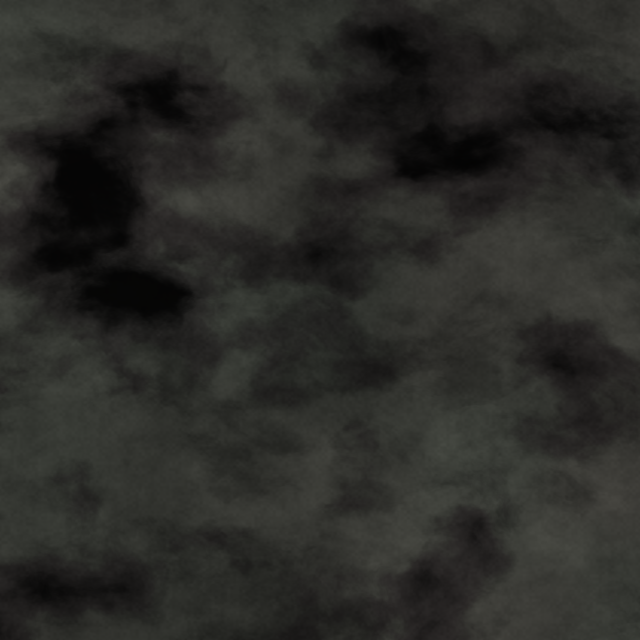
This texture is drawn by a Shadertoy shader. Its source:

```glsl
// Dim storm clouds: soft grey-green billows split by ragged black rifts
#define BASE_LIGHT 0.226
#define BILLOW_CONTRAST 0.16
#define RIFT_WIDTH 0.110
#define RAGGEDNESS 1.7
#define HALO_DEPTH 0.42
#define CORE_DEPTH 0.85
#define WARP 0.24
#define STREAK_DEPTH 0.22
#define MOTTLE 0.13
#define GRAIN 0.030
#define CLOUD_TINT vec3(0.995, 1.015, 0.925)
#define SHADOW_TINT vec3(1.03, 0.98, 0.95)

const int RIFTS = 9;

// Rift segments (start xy, end xy) and their relative strengths
const vec4 riftLine[RIFTS] = vec4[RIFTS](
    vec4(0.22, 0.88, 0.16, 0.69), vec4(0.13, 0.66, 0.20, 0.53),
    vec4(0.28, 0.63, 0.53, 0.61), vec4(0.62, 0.92, 0.73, 0.71),
    vec4(0.72, 0.81, 1.02, 0.80), vec4(0.52, 0.50, 0.57, 0.42),
    vec4(0.92, 0.39, 1.05, 0.39), vec4(-0.05, 0.05, 0.13, 0.06),
    vec4(0.64, 0.01, 0.70, 0.05));
const float riftStrength[RIFTS] = float[RIFTS](
    0.95, 1.25, 0.85, 0.98, 0.95, 0.70, 0.70, 0.70, 0.65);

float hash(vec2 p) {
    return fract(sin(dot(p, vec2(127.1, 311.7))) * 43758.5453);
}

float noise(vec2 p) {
    vec2 cell = floor(p), f = fract(p);
    f = f * f * f * (f * (f * 6.0 - 15.0) + 10.0);
    return mix(mix(hash(cell), hash(cell + vec2(1, 0)), f.x),
               mix(hash(cell + vec2(0, 1)), hash(cell + vec2(1, 1)), f.x), f.y);
}

// Fractal noise, turned a little at each octave to hide the lattice
float fbm(vec2 p) {
    float sum = 0.0, amp = 0.5;
    for (int i = 0; i < 6; i++) {
        sum += amp * noise(p);
        p = mat2(0.96, 0.28, -0.28, 0.96) * p * 2.03 + 17.3;
        amp *= 0.54;
    }
    return sum / 1.06;
}

float segmentDistance(vec2 p, vec2 a, vec2 b) {
    vec2 ab = b - a;
    return length(p - a - ab * clamp(dot(p - a, ab) / dot(ab, ab), 0.0, 1.0));
}

// Broad closeness to the nearest rift, strongest along its line
float riftField(vec2 p) {
    float field = 0.0;
    for (int i = 0; i < RIFTS; i++) {
        float s = riftStrength[i];
        float d = segmentDistance(p, riftLine[i].xy, riftLine[i].zw) / (RIFT_WIDTH * s);
        field = max(field, s * exp(-d * d));
    }
    return field;
}

void mainImage(out vec4 fragColor, in vec2 fragCoord) {
    vec2 uv = fragCoord / iResolution.xy;

    // Ragged displacement of the whole cloud field
    vec2 warp = vec2(fbm(uv * vec2(4.5, 6.0) + 3.7),
                     fbm(uv * vec2(4.5, 6.0) + 41.2)) - 0.5;
    vec2 p = uv + WARP * warp;

    // Broad billows with finer mottling
    float billow = fbm(p * vec2(2.6, 3.4) + 8.4);
    float light = BASE_LIGHT + BILLOW_CONTRAST * (billow - 0.5);
    light *= 1.0 + MOTTLE * 2.0 * (fbm(uv * vec2(20.0, 26.0) + 33.0) - 0.5);

    // Short, mostly level dark streaks with feathered ends
    float streak = fbm((uv + 0.4 * WARP * warp) * vec2(6.0, 11.0) + 23.6);
    light *= 1.0 - STREAK_DEPTH * smoothstep(0.52, 0.74, streak);

    // Rifts: noise tears the closeness field into tatters
    float tatter = fbm(uv * vec2(9.0, 13.0) + 0.8 * warp + 5.1) - 0.5;
    float rift = riftField(p) + RAGGEDNESS * tatter;
    float halo = smoothstep(-0.05, 0.75, rift);
    float core = smoothstep(0.62, 1.40, rift);
    light *= (1.0 - HALO_DEPTH * halo) * (1.0 - CORE_DEPTH * core);

    // Colour: green-grey light, warmer in patches and in shadow
    float warmth = noise(p * 4.0 + 12.0) - 0.5;
    vec3 tint = mix(CLOUD_TINT, SHADOW_TINT, smoothstep(0.4, 1.0, halo));
    vec3 color = light * (tint + vec3(0.06, -0.02, 0.01) * warmth);

    // Soft fine grain
    float grain = 0.6 * noise(uv * 210.0) + 0.4 * noise(uv * 95.0 + 7.0) - 0.5;
    color += GRAIN * grain * smoothstep(0.0, 0.15, light);

    fragColor = vec4(clamp(color, 0.0, 1.0), 1.0);
}
```
